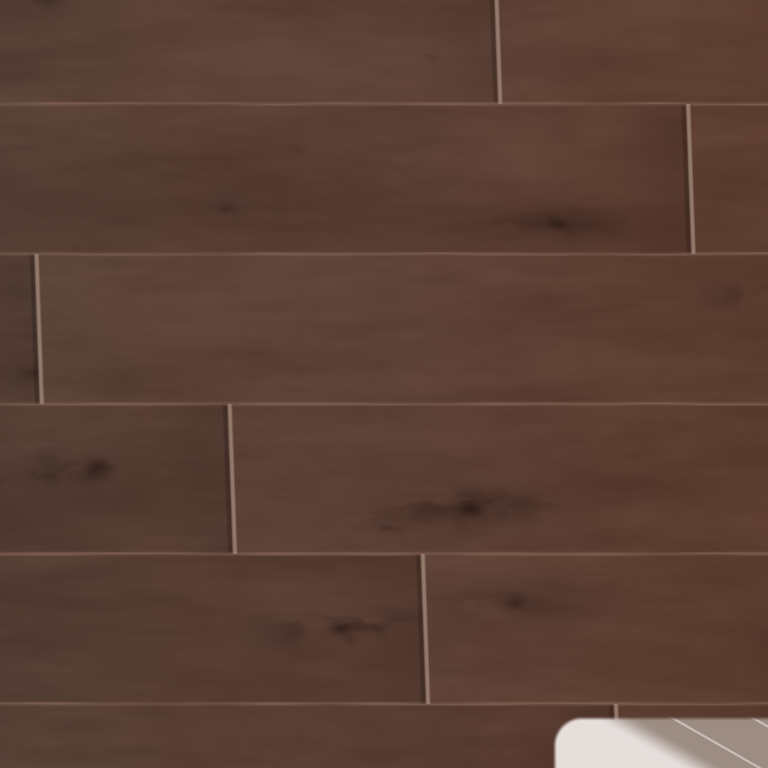
A three.js fragment shader for this texture:

```glsl
// Dark brown wood-look plank floor in staggered rows with thin pale joints.
// Each plank gets a hashed tone, stretched noise grain and scattered knots;
// a pale rounded panel covers the lower right corner.
#define ROW_HEIGHT 0.1953
#define ROW_SHIFT 0.06
#define PLANK_LENGTH 1.1
#define FIRST_JOINT 0.648
#define STAGGER 0.2515
#define SLANT 0.007
#define JOINT_HALF 0.0026
#define SEAM_HALF 0.0022
#define SOFT 0.0018
#define KNOTS 5

varying vec2 vUv;

const vec3 DARK_WOOD = vec3(0.30, 0.205, 0.165);
const vec3 LIGHT_WOOD = vec3(0.40, 0.295, 0.25);
const vec3 KNOT_BROWN = vec3(0.15, 0.09, 0.08);
const vec3 SEAM_COLOR = vec3(0.49, 0.37, 0.32);
const vec3 JOINT_COLOR = vec3(0.61, 0.52, 0.46);
const vec3 PANEL_WHITE = vec3(0.90, 0.87, 0.86);
const vec3 PANEL_GREY = vec3(0.61, 0.55, 0.51);

float hash(vec2 p) {
  vec3 q = fract(vec3(p.xyx) * 0.1031);
  q += dot(q, q.yzx + 33.33);
  return fract((q.x + q.y) * q.z);
}

float noise(vec2 p) {
  vec2 i = floor(p);
  vec2 f = fract(p);
  f = f * f * (3.0 - 2.0 * f);
  return mix(mix(hash(i), hash(i + vec2(1.0, 0.0)), f.x),
             mix(hash(i + vec2(0.0, 1.0)), hash(i + vec2(1.0, 1.0)), f.x), f.y);
}

float fbm(vec2 p) {
  float sum = 0.0;
  float amp = 0.5;
  for (int i = 0; i < 4; i++) {
    sum += amp * noise(p);
    p = p * 2.03 + 17.3;
    amp *= 0.5;
  }
  return sum / 0.9375;
}

// Soft line around zero distance
float line(float d, float halfWidth) {
  return 1.0 - smoothstep(halfWidth - SOFT, halfWidth + SOFT, abs(d));
}

float blob(vec2 d, vec2 size) {
  vec2 q = d / size;
  return exp(-dot(q, q));
}

// p.x runs along the plank, p.y down across it
vec3 wood(vec2 p, vec2 id, vec2 uv) {
  float seed = hash(id + 40.0);
  float halo = 0.0;
  float core = 0.0;
  for (int i = 0; i < KNOTS; i++) {
    vec2 key = id * 7.0 + vec2(float(i) * 3.0 + 60.0, 80.0);
    vec2 center = vec2(hash(key) * PLANK_LENGTH,
                       (0.2 + 0.65 * hash(key + 11.0)) * ROW_HEIGHT);
    float strength = hash(key + 23.0);
    strength *= strength;
    vec2 d = p - center;
    d.y += 0.006 * (noise(p * 60.0) - 0.5);
    halo += strength * blob(d, vec2(0.10, 0.022));
    core += strength * blob(d, vec2(0.015, 0.009) * (0.5 + 0.6 * strength));
  }

  // Grain bends around the knots
  vec2 grainPos = p + vec2(seed * 31.0, seed * 17.0 + halo * 0.02);
  float broad = fbm(grainPos * vec2(3.0, 14.0));
  float fine = fbm(grainPos * vec2(14.0, 85.0) + 5.0);
  float mottle = fbm(grainPos * vec2(18.0, 32.0) + 9.0);

  float tone = 0.50 + 0.22 * (seed - 0.5) + 0.75 * (broad - 0.5)
             + 0.30 * (fine - 0.5) + 0.25 * (mottle - 0.5);
  tone += 0.10 * (uv.y - 0.5) - 0.12 * smoothstep(0.6, 1.0, uv.x);
  vec3 color = mix(DARK_WOOD, LIGHT_WOOD, clamp(tone, -0.2, 1.1));

  // Cool shade on the left, warm on the right
  color += mix(vec3(-0.008, 0.004, 0.007), vec3(0.016, -0.009, -0.014), uv.x);

  // Smoky patches, plank-end shading and knots
  float smoke = halo * smoothstep(0.35, 0.7, mottle);
  float plankEnd = smoothstep(0.12, 0.0, PLANK_LENGTH - p.x);
  color *= 1.0 - 0.32 * min(smoke, 1.0) - 0.14 * plankEnd * broad;
  return mix(color, KNOT_BROWN, min(core, 1.0) * 0.8);
}

void main() {
  // Rows count down from the top; joints step sideways per row
  float down = (1.0 - vUv.y + ROW_SHIFT) / ROW_HEIGHT;
  float row = floor(down);
  float across = fract(down);
  float along = vUv.x - FIRST_JOINT - STAGGER * row - SLANT * (across - 0.5);
  float plank = floor(along / PLANK_LENGTH);
  along -= plank * PLANK_LENGTH;
  vec3 color = wood(vec2(along, across * ROW_HEIGHT), vec2(row, plank + 20.0), vUv);

  // Faint, uneven row seams and brighter end joints
  float seamDist = min(across, 1.0 - across) * ROW_HEIGHT;
  float jointDist = min(along, PLANK_LENGTH - along);
  float wear = 0.35 + 0.6 * noise(vec2(vUv.x * 14.0, row * 5.0));
  color *= 1.0 - 0.18 * line(PLANK_LENGTH - along - 0.006, 0.003);
  color = mix(color, SEAM_COLOR, line(seamDist, SEAM_HALF) * wear);
  color = mix(color, JOINT_COLOR, line(jointDist, JOINT_HALF) * 0.85);

  // Pale corner panel with slanted ridges
  vec2 box = abs(vUv - vec2(1.05, -0.2)) - vec2(0.328, 0.265) + 0.036;
  float panelDist = length(max(box, 0.0)) + min(max(box.x, box.y), 0.0) - 0.036;
  float ridge = (vUv.x - 0.775 - 1.75 * (0.0625 - vUv.y)) / 0.105;
  vec3 panel = mix(PANEL_WHITE, PANEL_GREY, smoothstep(0.0, 0.6, ridge));
  panel = mix(panel, PANEL_WHITE, 0.6 * line((ridge - floor(ridge + 0.5)) * 0.105, 0.003));
  color = mix(color, panel, 1.0 - smoothstep(-0.004, 0.003, panelDist));

  gl_FragColor = vec4(color, 1.0);
}
```
